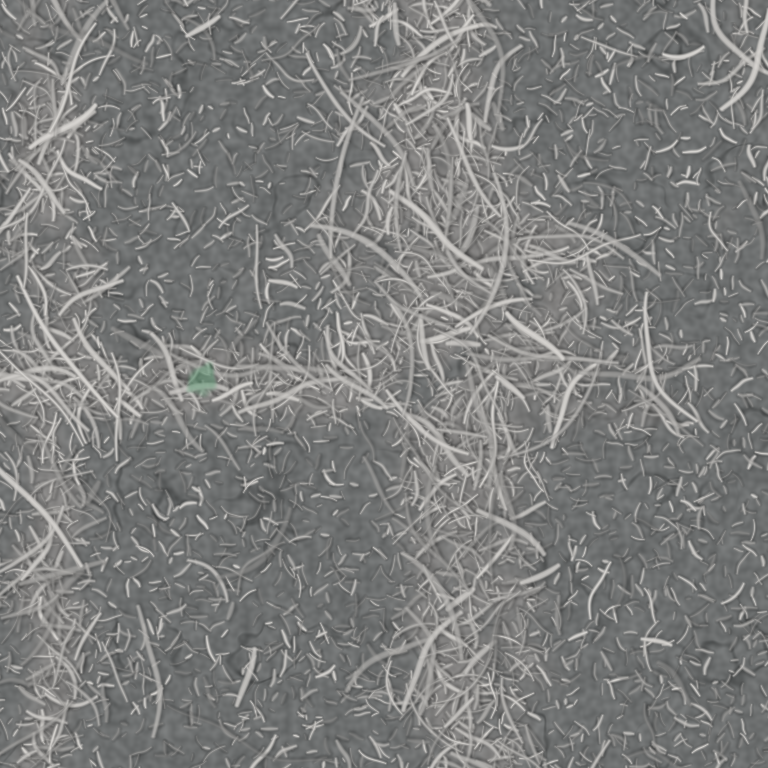
Give the GLSL for this texture, as a Shadertoy shader.

```glsl
// Pale dry fibres strewn over dark grey, finely cracked ground.
// Gradient noise shades the ground; jittered grids scatter curved strands,
// from short chips to long stalks, and a density field gathers them in drifts.

const vec3 GROUND = vec3(0.430, 0.439, 0.439);
const vec3 LITTER = vec3(0.515, 0.510, 0.505);
const vec3 DULL_FIBRE = vec3(0.550, 0.547, 0.540);
const vec3 PALE_FIBRE = vec3(0.835, 0.825, 0.810);
const vec3 GREEN_SCRAP = vec3(0.42, 0.58, 0.48);

vec3 hash3(vec3 p) {
    p = fract(p * vec3(0.1031, 0.1030, 0.0973));
    p += dot(p, p.yxz + 33.33);
    return fract((p.xxy + p.yxx) * p.zyx);
}

float cornerSlope(vec2 corner, vec2 offset) {
    float angle = 6.2832 * hash3(vec3(corner, 3.7)).x;
    return dot(vec2(cos(angle), sin(angle)), offset);
}

float gradientNoise(vec2 p) {
    vec2 i = floor(p), f = fract(p);
    vec2 u = f * f * f * (f * (f * 6.0 - 15.0) + 10.0);
    vec2 e = vec2(0.0, 1.0);
    float low = mix(cornerSlope(i, f), cornerSlope(i + e.yx, f - e.yx), u.x);
    float high = mix(cornerSlope(i + e.xy, f - e.xy), cornerSlope(i + e.yy, f - e.yy), u.x);
    return mix(low, high, u.y);
}

float bell(float x, float width) {
    return exp(-x * x / (width * width));
}

// Horizontal drift across the middle
float rowDrift(vec2 p) {
    return bell(p.y - 0.50, 0.055) * smoothstep(0.98, 0.85, p.x);
}

// How thickly fibres lie at a point, 0 to 1
float driftDensity(vec2 p) {
    float sway = 0.07 * gradientNoise(p * 5.0);
    float heap = bell(p.y - 0.59, 0.17);
    float middle = bell(p.x - mix(0.64, 0.53, p.y) - 0.02 * heap + sway, 0.090 + 0.11 * heap);
    float left = 0.80 * bell(p.x - 0.07 + sway, 0.055);
    float right = 0.40 * bell(p.x - 0.97 + sway, 0.035) * smoothstep(0.6, 0.75, p.y);
    float density = max(max(middle, left), max(right, 0.85 * rowDrift(p)));
    density *= 1.0 + 1.0 * gradientNoise(p * 9.0 + 4.0) + 0.9 * gradientNoise(p * 21.0);
    return smoothstep(0.08, 0.95, density);
}

// Main direction of the strands: upright in columns, slanted in the heap and row
float flowAngle(vec2 p) {
    float heap = bell(length(p - vec2(0.65, 0.58)), 0.17);
    return mix(1.55, 2.80, max(rowDrift(p), heap)) + 1.2 * gradientNoise(p * 6.0 + 2.0);
}

vec3 groundColor(vec2 p) {
    float grain = 0.04 * gradientNoise(p * 30.0) + 0.075 * gradientNoise(p * 95.0);
    vec2 warped = p + 0.012 * vec2(gradientNoise(p * 40.0), gradientNoise(p * 40.0 + 9.0));
    float crack = 1.0 - smoothstep(0.0, 0.07, abs(gradientNoise(warped * 13.0)));
    crack *= smoothstep(-0.1, 0.35, gradientNoise(p * 10.0 + 21.0));
    return mix(GROUND, LITTER, driftDensity(p)) + grain - 0.09 * crack;
}

// Signed offset from a bent strand (x) and distance past its tips (y)
vec2 strandOffset(vec2 q, float halfLength, float bend, float wave) {
    float x = clamp(q.x, -halfLength, halfLength);
    float curve = bend * (x * x - halfLength * halfLength / 3.0) + wave * sin(5.0 * x);
    float slope = 2.0 * bend * x + 5.0 * wave * cos(5.0 * x);
    return vec2((q.y - curve) * inversesqrt(1.0 + slope * slope), abs(q.x - x));
}

// One strand per cell; stray and fill are its odds outside and inside drifts
vec3 addStrands(vec3 color, vec2 p, float cell, float radius, float stray,
                float fill, float spread, float curl, float seed) {
    float blur = max(0.0019, 0.75 / iResolution.y);
    vec2 home = floor(p / cell);
    for (int k = 0; k < 9; k++) {
        vec2 id = home + vec2(k % 3, k / 3) - 1.0;
        vec3 place = hash3(vec3(id, seed));
        if (place.z > max(stray, fill)) continue;
        vec2 centre = (id + 0.5 + 0.8 * (place.xy - 0.5)) * cell;
        float density = driftDensity(centre);
        if (place.z > mix(stray, fill, density)) continue;

        vec3 form = hash3(vec3(id, seed + 17.0));
        vec3 look = hash3(vec3(id, seed + 31.0));
        float angle = flowAngle(centre) + spread * (form.x - 0.5);
        vec2 along = vec2(cos(angle), sin(angle));
        vec2 q = vec2(dot(p - centre, along), dot(p - centre, vec2(-along.y, along.x))) / cell;
        float halfLength = mix(0.20, 0.95, form.y);
        float bend = curl * (form.z - 0.5);
        vec2 offset = cell * strandOffset(q, halfLength, bend, 0.12 * curl * (look.x - 0.5));

        float taper = 1.0 - 0.3 * min(1.0, q.x * q.x / (halfLength * halfLength));
        float width = radius * taper * mix(0.6, 1.35, look.y);
        float shadowDist = length(offset + vec2(width * 0.9, 0.0));
        float shadow = 1.0 - smoothstep(width * 0.4, width * 2.0 + blur, shadowDist);
        float body = 1.0 - smoothstep(width - blur, width + blur, length(offset));
        float core = 1.0 - smoothstep(0.0, width, length(offset));
        float pale = mix(look.z, 1.0, 0.28 * density);
        vec3 tone = mix(DULL_FIBRE, PALE_FIBRE, pale) * (0.93 + 0.10 * core);
        color *= 1.0 - 0.13 * shadow;
        color = mix(color, tone, body * mix(0.4, 0.95, pale));
    }
    return color;
}

void mainImage(out vec4 fragColor, in vec2 fragCoord) {
    vec2 p = fragCoord / iResolution.y;
    vec3 color = groundColor(p);

    // Chips, then short fibres, then long stalks
    for (float i = 0.0; i < 3.0; i++)
        color = addStrands(color, p, 0.012 + 0.003 * i, 0.0019, 0.23, 0.36, 6.28, 0.6, 5.0 + i);
    for (float i = 0.0; i < 5.0; i++)
        color = addStrands(color, p, 0.031 + 0.005 * i, 0.0024, 0.04, 0.70, 2.8, 0.9, 60.0 + i);
    for (float i = 0.0; i < 6.0; i++)
        color = addStrands(color, p, 0.066 + 0.012 * i, 0.0033, 0.03, 0.76, 2.0, 0.9, 110.0 + i);

    // Small green scrap
    vec2 scrap = p - vec2(0.265, 0.505) + 0.012 * gradientNoise(p * 50.0);
    float scrapMask = 1.0 - smoothstep(0.012, 0.023, length(scrap));
    color = mix(color, GREEN_SCRAP + 0.3 * (color - 0.5), 0.75 * scrapMask);
    fragColor = vec4(color, 1.0);
}
```
